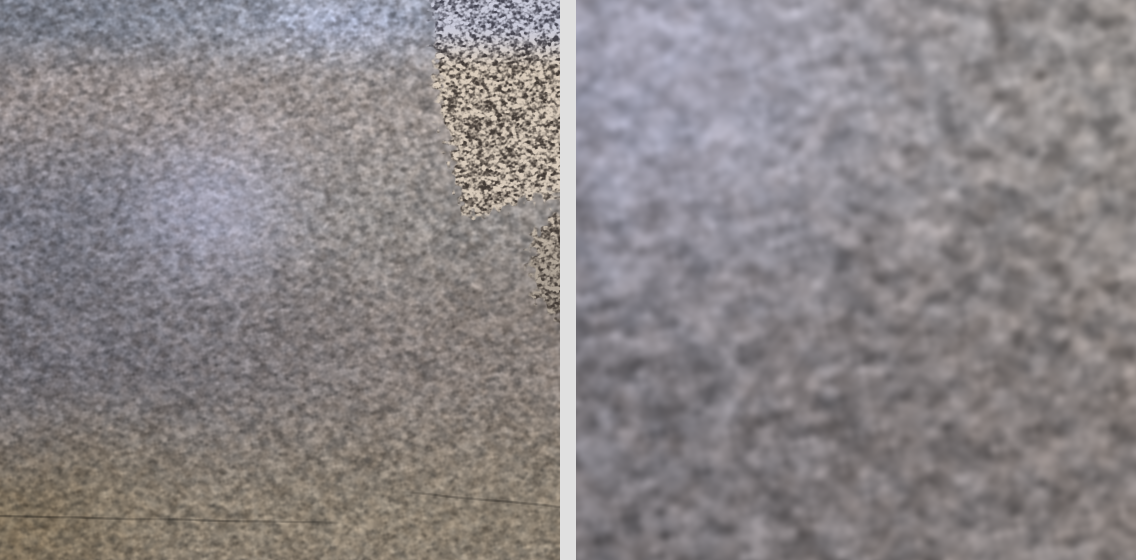
Left: the whole. Right: its middle third, enlarged.
Reproduce this texture procedurally as a three.js fragment shader.

```glsl
// Speckled stone floor under soft, uneven light: broad warm and blue tints,
// two glossy reflections, blurred mottling from layered value noise, and
// crisp high-contrast grain inside ragged patches on the right edge.
varying vec2 vUv;

float hash(vec2 p) {
  vec3 q = fract(vec3(p.xyx) * 0.1031);
  q += dot(q, q.yzx + 33.33);
  return fract((q.x + q.y) * q.z);
}

float noise(vec2 p) {
  vec2 cell = floor(p);
  vec2 f = fract(p);
  f = f * f * (3.0 - 2.0 * f);
  float low = mix(hash(cell), hash(cell + vec2(1.0, 0.0)), f.x);
  float high = mix(hash(cell + vec2(0.0, 1.0)), hash(cell + vec2(1.0, 1.0)), f.x);
  return mix(low, high, f.y);
}

vec2 rotate(vec2 p, float angle) {
  float c = cos(angle);
  float s = sin(angle);
  return vec2(c * p.x - s * p.y, s * p.x + c * p.y);
}

// Layers turned against each other hide the noise lattice; result is near 0.5.
float grain(vec2 p, float scale) {
  float coarse = noise(rotate(p, 0.3) * scale * vec2(0.8, 1.15) + 17.0);
  float medium = noise(rotate(p, -0.25) * scale * vec2(1.15, 1.6) + 51.0);
  float fine = noise(rotate(p, 0.6) * scale * 2.0 + 93.0);
  return coarse * 0.4 + medium * 0.38 + fine * 0.22;
}

// Soft glow with a falloff of its own along each axis.
float glow(vec2 p, vec2 center, vec2 radius) {
  vec2 d = (p - center) / radius;
  return exp(-dot(d, d));
}

// Large-scale colour of the floor, from the brown front to the blue far strip.
vec3 floorTint(vec2 p) {
  float y = p.y + 0.04 * (noise(p * 5.0) - 0.5);
  vec3 front = mix(vec3(0.48, 0.43, 0.355), vec3(0.53, 0.49, 0.435), smoothstep(0.0, 0.4, p.x));
  vec3 middle = mix(vec3(0.445, 0.435, 0.46), vec3(0.53, 0.495, 0.475), smoothstep(0.1, 0.95, p.x));
  vec3 upper = mix(vec3(0.46, 0.46, 0.50), vec3(0.56, 0.54, 0.53), smoothstep(0.0, 0.7, p.x));
  vec3 pink = mix(vec3(0.56, 0.53, 0.53), vec3(0.62, 0.59, 0.575), p.x);
  vec3 blue = mix(vec3(0.46, 0.475, 0.52), vec3(0.58, 0.595, 0.645), smoothstep(0.0, 0.6, p.x));
  vec3 tint = mix(front, middle, smoothstep(0.06, 0.38, y));
  tint = mix(tint, upper, smoothstep(0.4, 0.62, y));
  tint = mix(tint, pink, smoothstep(0.62, 0.82, y));
  return mix(tint, blue, smoothstep(0.84, 0.96, y));
}

// Coverage of the sharp patches, with borders broken up by noise.
float sharpPatches(vec2 p) {
  vec2 q = p + 0.03 * (vec2(noise(p * 110.0), noise(p * 110.0 + 40.0)) - 0.5);
  float leftEdge = q.x - 0.775 - 0.22 * max(0.85 - q.y, 0.0);
  float lowerEdge = q.y - 0.61 - 0.27 * (q.x - 0.83);
  float corner = min(leftEdge, lowerEdge);
  float side = 0.09 * (1.0 - length((q - vec2(1.03, 0.525)) / vec2(0.085, 0.105)));
  return smoothstep(-0.005, 0.008, max(corner, side));
}

// Thin, uneven joint following a sloped line between two x positions.
float seam(vec2 p, float height, float slope, float start, float end) {
  float offset = p.y - height - slope * p.x - 0.002 * (noise(p * 30.0) - 0.5);
  float line = 1.0 - smoothstep(0.0005, 0.0035, abs(offset));
  float extent = smoothstep(start, start + 0.06, p.x) * (1.0 - smoothstep(end - 0.12, end, p.x));
  return line * extent * (0.4 + 0.6 * noise(p * 25.0));
}

void main() {
  vec2 p = vUv;
  vec3 tint = floorTint(p);

  // Reflections of overhead light
  float gloss = glow(p, vec2(0.385, 0.63), vec2(0.15, 0.13));
  tint += vec3(0.115, 0.125, 0.18) * gloss;
  tint += vec3(0.06, 0.07, 0.105) * glow(p, vec2(0.61, 0.955), vec2(0.14, 0.05));

  // Blurred mottling with a faint shift between warm and cool grains
  float mottling = grain(p, 98.0) - 0.5;
  float hue = noise(rotate(p, 0.7) * 75.0 + 130.0) - 0.5;
  vec3 softStone = tint * (1.0 + mottling * mix(0.78, 0.48, gloss));
  softStone += vec3(0.014, 0.0, -0.014) * hue;

  // Crisp pale stone with dark flecks
  float flecks = grain(p + 3.0, 165.0);
  float pale = smoothstep(0.2, 0.7, flecks);
  float farBlue = smoothstep(0.87, 0.96, p.y);
  float shade = smoothstep(0.5, 0.68, p.y);
  vec3 paleStone = mix(vec3(0.81, 0.76, 0.70), vec3(0.75, 0.755, 0.81), farBlue);
  vec3 darkFleck = mix(vec3(0.26, 0.23, 0.21), vec3(0.27, 0.27, 0.32), farBlue);
  vec3 crispStone = mix(darkFleck, paleStone * mix(0.84, 1.06, shade), pale);

  vec3 color = mix(softStone, crispStone, sharpPatches(p));

  // Joints near the front
  float joints = seam(p, 0.078, -0.02, -0.1, 0.64) + seam(p, 0.19, -0.095, 0.7, 1.2);
  color *= 1.0 - 0.28 * joints;

  gl_FragColor = vec4(clamp(color, 0.0, 1.0), 1.0);
}
```
